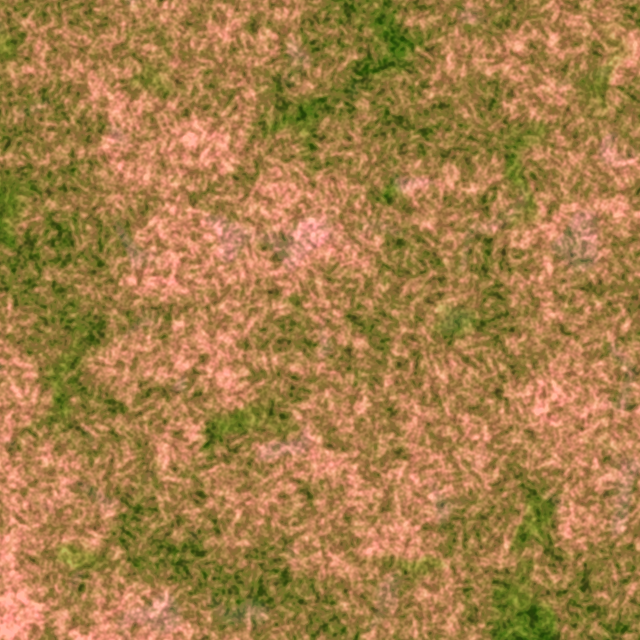
Give the GLSL for this texture, as a three.js fragment shader.

```glsl
// Dry, sun-bleached lawn: straw-coloured fibres with mossy green patches.
varying vec2 vUv;

const float PI = 3.14159;
const int DIRECTIONS = 6;

const vec3 SHADOW = vec3(0.25, 0.25, 0.07);
const vec3 MOSS   = vec3(0.39, 0.35, 0.13);
const vec3 OLIVE  = vec3(0.51, 0.43, 0.19);
const vec3 EARTH  = vec3(0.55, 0.42, 0.21);
const vec3 STRAW  = vec3(0.64, 0.49, 0.27);
const vec3 TAN    = vec3(0.74, 0.54, 0.34);
const vec3 PEACH  = vec3(0.88, 0.62, 0.44);
const vec3 BLEACH = vec3(0.98, 0.75, 0.59);

float hash(vec2 p) {
  vec3 q = fract(vec3(p.xyx) * 0.1031);
  q += dot(q, q.yzx + 33.33);
  return fract((q.x + q.y) * q.z);
}

// Contribution of one lattice corner with a random unit gradient.
float corner(vec2 cell, vec2 offset) {
  float angle = 2.0 * PI * hash(cell);
  return dot(vec2(cos(angle), sin(angle)), offset);
}

// Gradient noise scaled to roughly unit variance.
float noise(vec2 p) {
  vec2 i = floor(p), f = fract(p), e = vec2(1.0, 0.0);
  vec2 u = f * f * f * (f * (f * 6.0 - 15.0) + 10.0);
  float low  = mix(corner(i, f), corner(i + e.xy, f - e.xy), u.x);
  float high = mix(corner(i + e.yx, f - e.yx), corner(i + e.xx, f - e.xx), u.x);
  return 4.65 * mix(low, high, u.y);
}

vec2 rotate(vec2 p, float angle) {
  float c = cos(angle), s = sin(angle);
  return vec2(c * p.x - s * p.y, s * p.x + c * p.y);
}

// Short stretched strands; each direction dominates in its own tufts.
float fibres(vec2 p, vec2 density, float tuftDensity) {
  float sum = 0.0, power = 0.0;
  for (int i = 0; i < DIRECTIONS; i++) {
    float k = float(i);
    float weight = exp(1.1 * noise(p * tuftDensity + 37.0 * k + 5.3));
    vec2 q = rotate(p, PI * (k + 0.3) / float(DIRECTIONS));
    sum += weight * noise(q * density + 211.0 + 53.0 * k);
    power += weight * weight;
  }
  return sum / sqrt(power);
}

// Blends towards the next colour while tone moves from one stop to another.
vec3 blendStop(vec3 color, vec3 next, float from, float to, float tone) {
  return mix(color, next, clamp((tone - from) / (to - from), 0.0, 1.0));
}

// Stops follow a normal distribution so each colour keeps its share.
vec3 grassRamp(float tone) {
  vec3 c = blendStop(SHADOW, MOSS, -2.9, -1.8, tone);
  c = blendStop(c, OLIVE, -1.8, -1.15, tone);
  c = blendStop(c, EARTH, -1.15, -0.6, tone);
  c = blendStop(c, STRAW, -0.6, 0.0, tone);
  c = blendStop(c, TAN, 0.0, 0.72, tone);
  c = blendStop(c, PEACH, 0.72, 1.6, tone);
  return blendStop(c, BLEACH, 1.6, 2.9, tone);
}

void main() {
  vec2 uv = vUv;

  // Warped broad patches, ragged clumps and small tufts
  vec2 warp = vec2(noise(uv * 14.0 + 3.7), noise(uv * 14.0 + 71.2));
  vec2 soft = uv + 0.012 * warp;
  float patches = 0.8 * noise(soft * 3.6 + 17.4) + 0.6 * noise(soft * 8.0 + 91.6);
  float clumps = noise(soft * 17.0 + 43.1);
  float tufts = noise(uv * 38.0 + 8.8);

  // Strand detail
  float strands = fibres(uv, vec2(46.0, 112.0), 26.0);
  float specks = noise(rotate(uv, 0.6) * 165.0 + 13.9);

  float tone = 0.48 * patches + 0.36 * clumps + 0.36 * tufts
             + 0.64 * strands + 0.28 * specks;
  vec3 color = grassRamp(tone);

  // Green in the low patches, rosy in the bare ones
  color += vec3(0.024, -0.012, 0.012) * (0.8 * patches + 0.5 * clumps);

  // Fine hue changes between neighbouring strands
  float hue = noise(uv * 70.0 + 141.3);
  color += vec3(0.012, -0.008, 0.010) * hue;

  // Rare lush spots and pale bare soil
  float lush = smoothstep(1.3, 2.4, noise(soft * 8.5 + 63.5) - 0.3 * patches);
  float bare = smoothstep(1.3, 2.5, noise(soft * 12.0 + 27.9) + 0.3 * patches);
  color = mix(color, color * vec3(0.66, 0.98, 0.48), 0.8 * lush);
  color += vec3(0.03, 0.03, 0.09) * bare;

  gl_FragColor = vec4(clamp(color, 0.0, 1.0), 1.0);
}
```
